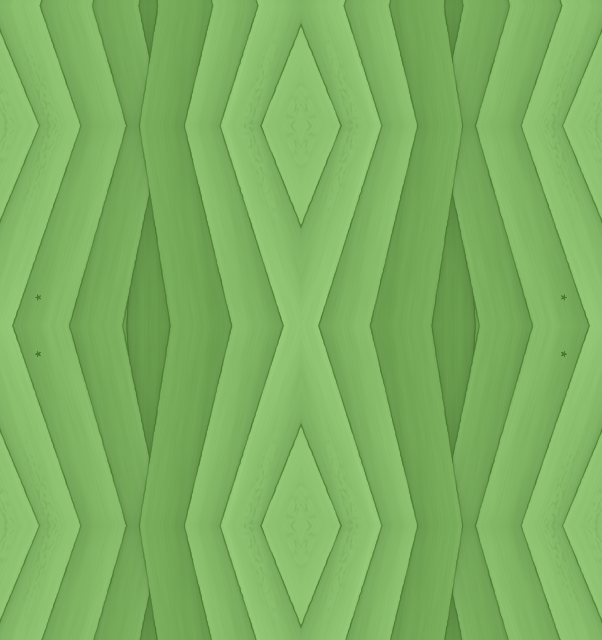
Reproduce this pattern procedurally as a WebGL 2 fragment shader.

```glsl
#version 300 es
precision highp float;
// Overlapping green palm leaf blades, mirrored into zigzag bands, diamonds and dark eyes.

uniform vec2 u_resolution;
out vec4 outColor;

const vec2 SHEET = vec2(724.0, 768.0);   // design units across the canvas
const float FOLD = 240.0;                // units from waist row to diamond row
const vec3 DARK_GREEN = vec3(0.36, 0.57, 0.25);
const vec3 PALE_GREEN = vec3(0.575, 0.785, 0.465);
const vec3 EDGE_GREEN = vec3(0.28, 0.48, 0.17);

// Blades from bottom to top: edge at the diamond row, edge at the waist row,
// tone in the shade, tone at the lit rim. The first OUTER blades grow outward.
const int BLADES = 9;
const int OUTER = 5;
const vec4 BLADE[BLADES] = vec4[BLADES](
  vec4(196.0, 210.0, 0.32, 0.45),
  vec4(166.0, 215.0, 0.42, 0.60),
  vec4(210.0, 279.0, 0.56, 0.77),
  vec4(265.0, 347.0, 0.70, 0.93),
  vec4(315.0, 414.0, 0.82, 0.90),
  vec4(194.0, 157.0, 0.37, 0.51),
  vec4(140.0,  83.0, 0.52, 0.82),
  vec4( 97.0,  21.0, 0.70, 0.95),
  vec4( 48.0, -48.0, 0.84, 0.88));

vec2 gradient(vec2 cell) {
  float h = fract(sin(dot(cell, vec2(127.1, 311.7))) * 4375.85);
  return vec2(cos(h * 6.2832), sin(h * 6.2832));
}

float gradientNoise(vec2 p) {
  vec2 i = floor(p), f = fract(p);
  vec2 w = f * f * f * (f * (f * 6.0 - 15.0) + 10.0);
  float a = dot(gradient(i), f);
  float b = dot(gradient(i + vec2(1, 0)), f - vec2(1, 0));
  float c = dot(gradient(i + vec2(0, 1)), f - vec2(0, 1));
  float d = dot(gradient(i + vec2(1, 1)), f - vec2(1, 1));
  return mix(mix(a, b, w.x), mix(c, d, w.x), w.y);
}

vec3 toneToGreen(float tone) {
  return mix(DARK_GREEN, PALE_GREEN, tone);
}

// Long streaks that run along the blade.
float fibres(float depth, float along, float seed) {
  float broad = gradientNoise(vec2(depth * 0.09 + seed, along * 1.6));
  float fine = gradientNoise(vec2(depth * 0.45 + seed, along * 5.0));
  return 0.11 * broad + 0.07 * fine;
}

// Mottled row inside the pale blades, fading toward the waist.
float mottle(float depth, float along, float seed) {
  float row = exp(-pow((depth - 31.0) / 8.0, 2.0)) * (1.0 - smoothstep(0.15, 0.6, along));
  float spots = gradientNoise(vec2(depth * 0.3 + seed, along * 32.0));
  return row * smoothstep(0.0, 0.35, spots);
}

// Lays one blade over the colour below; depth is positive inside the blade.
vec3 layBlade(vec3 below, float depth, float along, vec4 blade, float seed, float pixel) {
  float tone = mix(blade.w, blade.z, smoothstep(0.0, 58.0, depth));
  tone += 0.06 * exp(-abs(depth - 4.0) / 2.0) + fibres(depth, along, seed);
  tone -= 0.18 * mottle(depth, along, seed) * smoothstep(0.8, 0.9, blade.w);

  float rim = depth + 0.7 * gradientNoise(vec2(along * 50.0, seed));
  float shadow = 0.05 * exp(min(rim, 0.0) / 13.0) + 0.05 * exp(min(rim, 0.0) / 4.0);
  vec3 color = mix(below * (1.0 - shadow), toneToGreen(tone),
                   smoothstep(-0.6 * pixel, 0.6 * pixel, rim));
  float line = 1.0 - smoothstep(0.0, 0.7 + 0.75 * pixel, abs(rim + 0.4));
  float wear = 0.66 + 0.5 * gradientNoise(vec2(along * 11.0, seed + 7.0));
  return mix(color, EDGE_GREEN, line * wear);
}

// Small ragged star-shaped blemish.
float blemish(vec2 p, float pixel) {
  float radius = 2.7 + 1.1 * cos(5.0 * atan(p.y, p.x + 0.001));
  return 1.0 - smoothstep(-0.7 * pixel, 0.7 * pixel, length(p) - radius);
}

void main() {
  vec2 uv = gl_FragCoord.xy / u_resolution;
  float pixel = SHEET.x / u_resolution.x;

  // Mirror across the middle, the waist and each diamond row, so opposite edges join.
  float across = abs(uv.x - 0.5) * SHEET.x;
  float rise = abs(fract(uv.y + 0.009) - 0.5) * SHEET.y;
  float along = abs(1.0 - rise / FOLD);   // 0 at a diamond row, 1 at the waist

  // Dark gap behind the blades.
  vec3 color = toneToGreen(0.29 + fibres(across, along, 3.0));

  for (int i = 0; i < BLADES; i++) {
    float side = i < OUTER ? 1.0 : -1.0;
    float edge = mix(BLADE[i].x, BLADE[i].y, along);
    float slant = (BLADE[i].y - BLADE[i].x) / FOLD;
    float depth = side * (across - edge) * inversesqrt(1.0 + slant * slant);
    color = layBlade(color, depth, along, BLADE[i], float(i) * 17.3, pixel);
  }

  // Four blemishes around the waist.
  float spot = blemish(vec2(across - 316.0, rise - 34.0), pixel);
  color = mix(color, EDGE_GREEN * 0.85, 0.8 * spot);

  outColor = vec4(color, 1.0);
}
```
